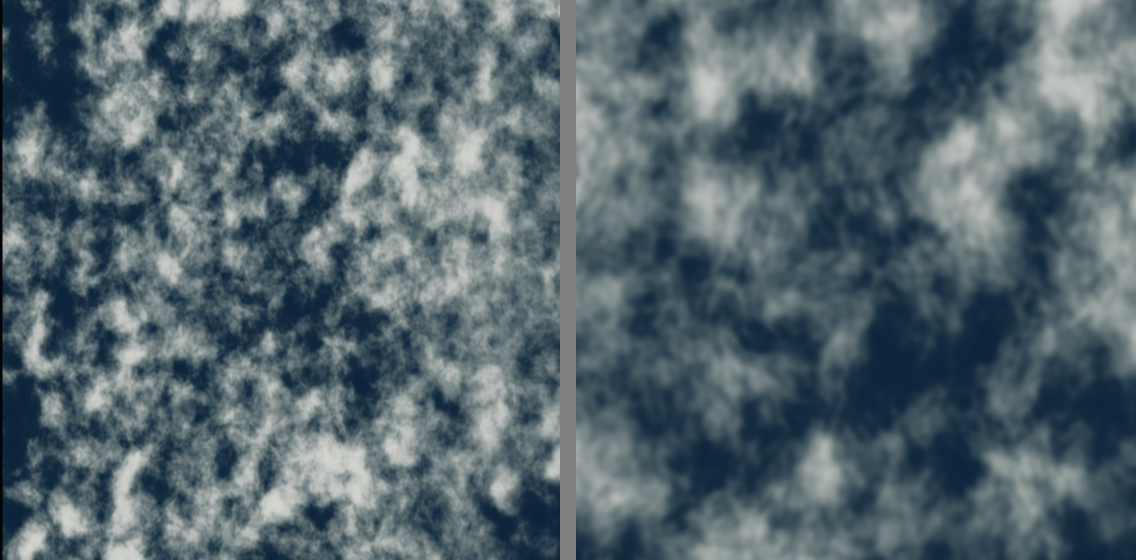
Left: the whole. Right: its middle third, enlarged.
A Shadertoy shader for this texture:

```glsl
// A field of broken altocumulus over deep blue sky: soft cloud puffs in vertical rows.
// Gaussian puffs, gradient-noise clumps and fine wisps are summed into one density,
// guided by a broad layout of gaps and banks, then mapped from sky to cloud colour.

const vec3 SKY = vec3(0.040, 0.135, 0.225);
const vec3 CLOUD = vec3(0.740, 0.755, 0.745);
const vec3 MID_TINT = vec3(0.0, 0.03, -0.07);
const vec3 BORDER = vec3(0.01, 0.02, 0.03);
const float BORDER_WIDTH = 0.0045;
const float COVERAGE = 0.445;    // mean density
const float CONTRAST = 0.285;    // density spread
const vec2 CLUMP_FREQ = vec2(8.5, 6.0);
const vec2 COLUMN_FREQ = vec2(13.0, 3.5);
const vec2 PUFF_FREQ = vec2(18.0, 14.0);
const vec2 WISP_FREQ = vec2(24.0, 20.0);
const float CLUMP_GAIN = 2.3;
const float COLUMN_GAIN = 1.8;
const float PUFF_GAIN = 2.4;
const float WISP_GAIN = 2.9;
const float FLOOR_SOFTNESS = 0.022;

// Integer hash giving two values in 0..1
vec2 hash2(vec2 cell) {
    uvec2 v = uvec2(ivec2(cell) + 4096) * 1664525u + 1013904223u;
    v.x += v.y * 1664525u;
    v.y += v.x * 1664525u;
    v ^= v >> 16u;
    v.x += v.y * 1664525u;
    v.y += v.x * 1664525u;
    v ^= v >> 16u;
    return vec2(v & 65535u) / 65535.0;
}

float corner(vec2 cell, vec2 offset) {
    return dot(hash2(cell) * 2.0 - 1.0, offset);
}

// Gradient noise, roughly -0.5..0.5
float noise(vec2 p) {
    vec2 i = floor(p), f = fract(p);
    vec2 u = f * f * (3.0 - 2.0 * f);
    vec2 e = vec2(1.0, 0.0);
    return mix(mix(corner(i, f), corner(i + e, f - e), u.x),
               mix(corner(i + e.yx, f - e.yx), corner(i + e.xx, f - e.xx), u.x), u.y);
}

// Four rotated octaves of wisps
float wisps(vec2 p) {
    float sum = 0.0, amp = 1.0;
    for (int i = 0; i < 4; i++) {
        sum += amp * noise(p);
        p = mat2(1.6, 1.0, -1.0, 1.6) * p + 17.3;
        amp *= 0.62;
    }
    return sum;
}

// Sum of jittered round puffs of random strength
float puffs(vec2 p) {
    vec2 cell = floor(p);
    float sum = 0.0;
    for (int y = -1; y <= 1; y++)
    for (int x = -1; x <= 1; x++) {
        vec2 c = cell + vec2(x, y);
        vec2 d = p - c - hash2(c);
        sum += hash2(c + 311.0).x * exp(-5.0 * dot(d, d));
    }
    return sum - 0.314;
}

float blob(vec2 p, vec2 centre, vec2 radius) {
    vec2 d = (p - centre) / radius;
    return exp(-dot(d, d));
}

// Soft elongated bank between two points
float bank(vec2 p, vec2 a, vec2 b, float width) {
    vec2 ab = b - a;
    float t = clamp(dot(p - a, ab) / dot(ab, ab), 0.0, 1.0);
    float d = length(p - a - ab * t) / width;
    return exp(-d * d);
}

// Broad arrangement of open sky and cloud banks
float skyLayout(vec2 p) {
    float l = 0.12 + 0.3 * smoothstep(0.6, 0.8, p.x);
    l -= 1.1 * (1.0 - smoothstep(0.0, 0.24, p.x));
    l -= 1.8 * blob(p, vec2(0.09, 0.87), vec2(0.09, 0.10));
    l -= 1.3 * blob(p, vec2(0.61, 0.46), vec2(0.05, 0.20));
    l -= 0.9 * blob(p, vec2(0.43, 0.42), vec2(0.05, 0.16));
    l -= 2.4 * blob(p, vec2(1.0, 0.03), vec2(0.13, 0.13));
    l += 1.1 * bank(p, vec2(0.45, 0.05), vec2(0.57, 0.24), 0.04);
    l += 1.0 * bank(p, vec2(0.63, 0.13), vec2(0.74, 0.28), 0.045);
    return l;
}

void mainImage(out vec4 fragColor, in vec2 fragCoord) {
    vec2 uv = fragCoord / iResolution.xy;

    // Ragged outlines for the puffs; wisps stay nearly unwarped and crisp
    vec2 bend = vec2(noise(uv * 14.0 + 3.7), noise(uv * 14.0 + 51.2));
    vec2 ragged = vec2(noise(uv * 38.0 + 8.1), noise(uv * 38.0 + 77.4));
    vec2 p = uv + 0.022 * bend + 0.014 * ragged;
    vec2 q = uv + 0.010 * bend;

    // Clouds, calmer toward the right
    float relief = CLUMP_GAIN * noise(p * CLUMP_FREQ + 5.3)
                 + COLUMN_GAIN * noise(p * COLUMN_FREQ + 23.6)
                 + PUFF_GAIN * puffs(p * PUFF_FREQ)
                 + WISP_GAIN * wisps(q * WISP_FREQ + 40.9);
    relief *= mix(1.1, 0.78, smoothstep(0.55, 0.9, uv.x));
    float density = COVERAGE + CONTRAST * (skyLayout(p) + relief);

    // Soft floor for clear sky, gentle limit for bright tops
    density = 0.5 * (density + sqrt(density * density + FLOOR_SOFTNESS));
    density = min(density, 0.85 + 0.3 * (1.0 - exp(-max(density - 0.85, 0.0) / 0.3)));

    vec3 colour = mix(SKY, CLOUD, density);
    colour += MID_TINT * max(density * (1.0 - density), 0.0);
    colour = mix(BORDER, colour, smoothstep(0.6, 1.4, uv.x / BORDER_WIDTH));
    fragColor = vec4(colour, 1.0);
}
```
